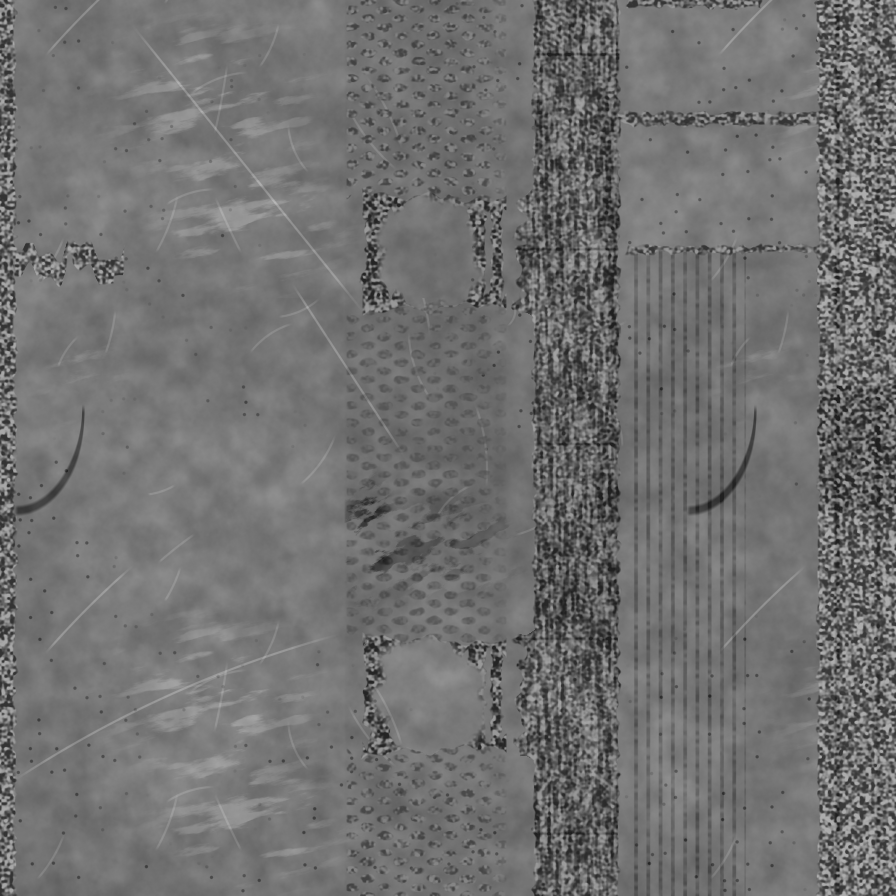
Reproduce this texture procedurally as a three.js fragment shader.

```glsl
varying vec2 vUv;

const float BASE_GRAY = 0.463;
const float GRAIN_DARK = 0.2;
const float GRAIN_LIGHT = 0.66;
const float GRAIN_FREQ = 310.0;
const vec2 TILE = vec2(0.751, 0.667);
const vec2 HOLE_PITCH = vec2(0.0373, 0.0192);
const vec2 HOLE_SIZE = vec2(0.0092, 0.0054);
const float RIB_PITCH = 0.0137;
const float EDGE = 0.0015;
const int SCRATCHES = 34;
const mat2 TURN = mat2(0.8, 0.6, -0.6, 0.8);

float hash(vec2 p) {
  return fract(sin(dot(p, vec2(127.1, 311.7))) * 43758.5453);
}

float noise(vec2 p) {
  vec2 i = floor(p), f = fract(p);
  f = f * f * (3.0 - 2.0 * f);
  return mix(mix(hash(i), hash(i + vec2(1, 0)), f.x),
             mix(hash(i + vec2(0, 1)), hash(i + vec2(1, 1)), f.x), f.y);
}

float fbm(vec2 p) {
  float sum = 0.0, amp = 0.5;
  for (int i = 0; i < 5; i++) {
    sum += amp * noise(p);
    p = TURN * p * 2.0 + 7.3;
    amp *= 0.5;
  }
  return sum;
}

float band(float x, float a, float b) {
  return smoothstep(a - EDGE, a + EDGE, x) * (1.0 - smoothstep(b - EDGE, b + EDGE, x));
}

float box(vec2 p, float x0, float y0, float x1, float y1) {
  return band(p.x, x0, x1) * band(p.y, y0, y1);
}

float blob(vec2 p, float x, float y, float rx, float ry) {
  return 1.0 - smoothstep(0.2, 1.0, length((p - vec2(x, y)) / vec2(rx, ry)));
}

// Thin bent stroke from a to b, faded at its ends
float scratch(vec2 p, vec2 a, vec2 b, float bend) {
  vec2 d = b - a, q = p - a;
  float t = dot(q, d) / dot(d, d);
  float off = dot(q, vec2(-d.y, d.x)) / length(d) - bend * t * (1.0 - t);
  float ends = smoothstep(0.0, 0.12, t) * (1.0 - smoothstep(0.8, 1.0, t));
  return ends * (1.0 - smoothstep(0.0004, 0.002, abs(off)));
}

// Quarter-ellipse gouge
float hook(vec2 p, float x) {
  vec2 q = (p - vec2(x, 0.543)) / vec2(0.075, 0.113);
  float w = 0.02 + 0.025 * (1.0 - smoothstep(-0.7, 0.0, q.y));
  float line = 1.0 - smoothstep(w * 0.4, w * 1.4, abs(length(q) - 1.0));
  return line * smoothstep(-0.04, 0.04, q.x) * (1.0 - smoothstep(-0.04, 0.06, q.y));
}

float grainShade(vec2 p, vec2 stretch) {
  float n = mix(noise(p * GRAIN_FREQ * stretch), noise(TURN * p * GRAIN_FREQ), 0.4);
  return mix(GRAIN_DARK, GRAIN_LIGHT, smoothstep(0.22, 0.8, n));
}

// Worn metal: mottling, smears, scratches and specks
float plateShade(vec2 p) {
  vec2 q = mod(p, TILE);
  float g = BASE_GRAY + (fbm(p * 8.0) - 0.48) * 0.12 + (fbm(p * 45.0) - 0.48) * 0.16;
  vec2 s = mat2(0.97, -0.22, 0.22, 0.97) * q;
  float smear = smoothstep(0.52, 0.72, fbm(s * vec2(22, 85) + 3.0));
  float area = blob(q, 0.24, 0.22, 0.17, 0.13) + blob(q, 0.28, 0.08, 0.15, 0.1)
             + 0.6 * blob(q, 0.09, 0.58, 0.07, 0.08);
  g += 0.12 * smear * min(area, 1.0);
  g += 0.04 * blob(p + 0.04 * fbm(p * 20.0), 0.36, 0.48, 0.05, 0.08);
  for (int i = 0; i < SCRATCHES; i++) {
    float k = float(i);
    vec2 a = vec2(hash(vec2(k, 1)), hash(vec2(k, 2))) * TILE;
    float angle = mix(0.2, 2.6, hash(vec2(k, 3)));
    vec2 d = vec2(cos(angle), sin(angle)) * mix(0.03, 0.11, hash(vec2(k, 4)));
    g += 0.07 * scratch(q, a, a + d, (hash(vec2(k, 5)) - 0.5) * 0.05);
  }
  vec2 cell = p * 75.0, id = floor(cell);
  vec2 c = 0.25 + 0.5 * vec2(hash(id + 4.0), hash(id + 9.0));
  float speck = 1.0 - smoothstep(0.07, 0.2, length(fract(cell) - c));
  return g - 0.18 * speck * step(0.87, hash(id)) * smoothstep(0.38, 0.55, fbm(p * 5.0 + 2.0));
}

void main() {
  vec2 p = vUv;
  float ragged = noise(p * 140.0) - 0.5;
  vec2 r = p + 0.006 * ragged;
  float g = plateShade(p), grain = grainShade(p, vec2(1.0));

  // Perforated column with staggered holes
  float column = band(p.x, 0.385, 0.595);
  float midY = p.y > 0.47 ? 0.718 : 0.224;
  float fromMid = abs(p.y - midY);
  float window = 1.0 - smoothstep(-EDGE, EDGE, fromMid - 0.075 + 0.02 * noise(vec2(p.x * 75.0, 3)));
  vec2 h = p / HOLE_PITCH, aspect = HOLE_PITCH / HOLE_SIZE;
  float d = min(length((fract(h) - 0.5) * aspect), length((fract(h + 0.5) - 0.5) * aspect));
  float hole = 1.0 - smoothstep(0.6, 1.1, d + 0.5 * ragged);
  hole *= band(p.x, 0.387, 0.565) * (1.0 - window) * (1.0 - 0.6 * smoothstep(0.53, 0.565, p.x));
  float rough = smoothstep(0.15, 0.4, abs(p.y - 0.42));
  g = mix(g - 0.01 * column, mix(0.35, grain - 0.04, 0.2 + 0.5 * rough), hole * 0.8);

  // Windows: grainy bars and drips around a worn slab
  vec2 warp = 0.03 * (vec2(noise(p * 45.0), noise(p * 45.0 + 9.0)) - 0.5);
  vec2 w = abs(r + warp - vec2(0.481, midY)) / vec2(0.06, 0.07);
  float slab = window * (1.0 - smoothstep(0.85, 1.1, length(w)));
  float bars = band(r.x + warp.x * 0.5, 0.407, 0.433) + band(r.x, 0.522, 0.541) + band(r.x, 0.548, 0.56);
  float drip = 0.068 - 0.035 * noise(vec2(p.x * 90.0, midY * 50.0));
  float fringe = smoothstep(drip - 0.004, drip, fromMid) * band(p.x, 0.405, 0.565);
  g = mix(g, grain - 0.06, max(bars, fringe) * window * (1.0 - slab)) + 0.02 * slab;

  // Soot and oblique stains
  float stain = smoothstep(0.5, 0.62, fbm(mat2(0.9, -0.4, 0.4, 0.9) * p * vec2(35, 75)));
  float soot = blob(p, 0.41, 0.4, 0.04, 0.1) + 0.5 * blob(p, 0.49, 0.39, 0.13, 0.08);
  g -= 0.22 * stain * min(soot, 1.0) * column;

  // Ribs and seams on the right plate
  float rib = 1.0 - smoothstep(0.08, 0.22, abs(fract((p.x - 0.703) / RIB_PITCH) - 0.5));
  g -= 0.12 * rib * box(p, 0.7, -0.1, 0.832, 0.722) * (0.3 + noise(p * vec2(90, 220)));
  float seam = box(r, 0.69, 0.861, 0.915, 0.874) + box(r, 0.7, 0.718, 0.915, 0.725)
             + box(r, 0.7, 0.992, 0.85, 1.1);
  g = mix(g, grain - 0.04, seam * 0.85);

  // Grainy side strips and frayed left patch
  float fray = 0.04 * (noise(vec2(p.x * 90.0, 1)) - 0.5);
  float torn = box(p + vec2(0, fray), 0.016, 0.697, 0.138, 0.724) * smoothstep(0.2, 0.4, noise(p * 90.0));
  g = mix(g, grain, max(band(r.x, -0.1, 0.017), torn));
  float strip = grain + 0.02 - 0.07 * band(p.y, 0.43, 0.57)
    - 0.1 * band(p.x, 0.932, 0.937) - 0.07 * band(p.x, 0.978, 0.982);
  g = mix(g, strip, band(r.x, 0.913, 1.1));

  // Dark woven column with horizontal breaks
  float weave = mix(grainShade(p, vec2(1.1, 0.15)), grain, 0.4 + 0.5 * ragged);
  weave += 0.14 * fbm(p * vec2(40, 9)) - 0.11 - 0.05 * smoothstep(0.665, 0.69, p.x);
  weave -= 0.12 * (1.0 - smoothstep(0.0, 0.012, abs(fract(p.y * 4.6 + 0.18) - 0.5)));
  float spill = 0.03 * window * noise(p * vec2(25, 70));
  g = mix(g, weave, band(r.x, 0.596 - spill, 0.69));

  // Long scratches and dark gouges
  float bright = scratch(p, vec2(0.145, 0.975), vec2(0.415, 0.64), 0.0)
    + scratch(p, vec2(0.325, 0.685), vec2(0.455, 0.485), 0.0)
    + scratch(p, vec2(0.01, 0.125), vec2(0.39, 0.295), 0.07)
    + scratch(mod(p, TILE), vec2(0.05, 0.27), vec2(0.15, 0.37), 0.01);
  g += 0.12 * bright - 0.22 * (hook(p, 0.018) + hook(p, 0.768));

  gl_FragColor = vec4(vec3(clamp(g, 0.12, 0.75)), 1.0);
}
```
